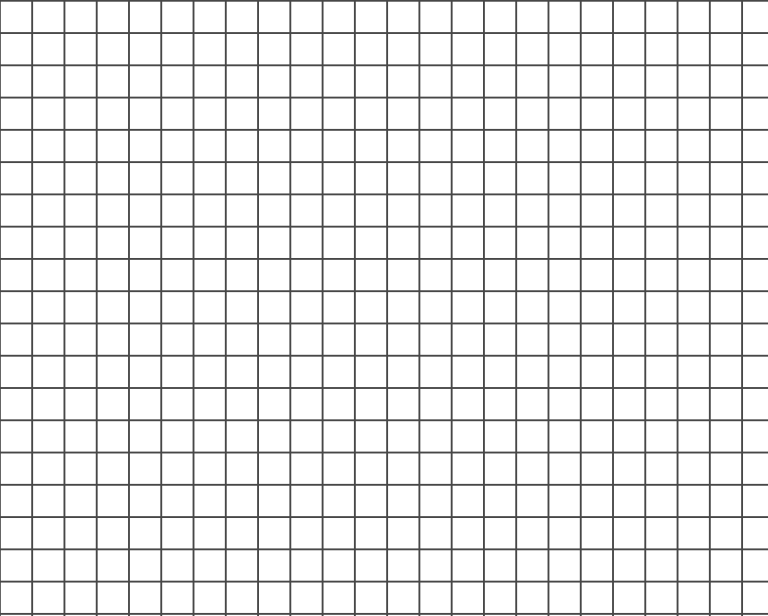
Reproduce this pattern procedurally as a Shadertoy shader.

```glsl
#define CELLS_ACROSS 23.8
#define LINE_WIDTH 0.058
#define GRID_OFFSET vec2(-0.003, 0.024)
#define PAPER_COLOR vec3(1.0)
#define LINE_COLOR vec3(0.28)

// Share of each pixel covered by the nearest line, per axis, in cell units
vec2 lineCoverage(vec2 gridPos, float pixelSize) {
    vec2 dist = abs(fract(gridPos + 0.5) - 0.5);
    vec2 nearEdge = max(dist - 0.5 * pixelSize, vec2(-0.5 * LINE_WIDTH));
    vec2 farEdge = min(dist + 0.5 * pixelSize, vec2(0.5 * LINE_WIDTH));
    return clamp((farEdge - nearEdge) / pixelSize, 0.0, 1.0);
}

void mainImage(out vec4 fragColor, in vec2 fragCoord) {
    // Square cells, counted from the top left corner
    float pixelSize = CELLS_ACROSS / iResolution.x;
    vec2 fromTopLeft = vec2(fragCoord.x, iResolution.y - fragCoord.y);
    vec2 gridPos = fromTopLeft * pixelSize - GRID_OFFSET;

    // Union of the vertical and horizontal lines
    vec2 cover = lineCoverage(gridPos, pixelSize);
    float ink = 1.0 - (1.0 - cover.x) * (1.0 - cover.y);

    fragColor = vec4(mix(PAPER_COLOR, LINE_COLOR, ink), 1.0);
}
```
